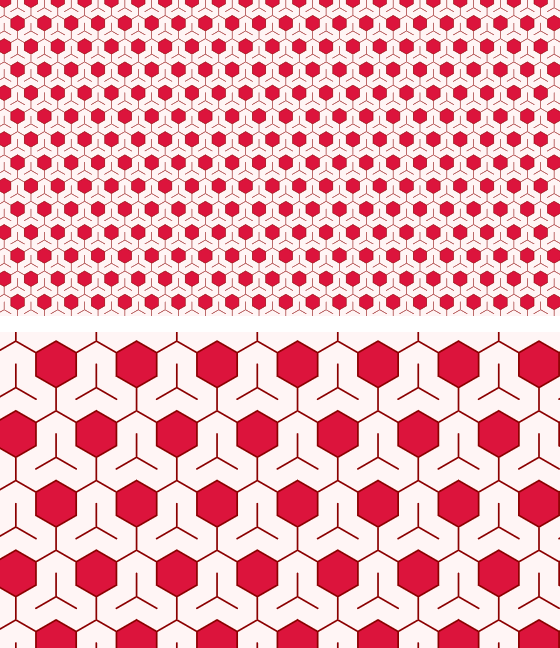
Top: the whole. Bottom: its middle third, enlarged.
Give the GLSL for this pattern, as a Shadertoy shader.

```glsl
// Crimson hexagons on a triangular lattice, joined by thin dark spokes, with loose three-armed stars between.

// Lengths in canvas heights
const float PITCH = 0.0849;                  // distance between neighbouring hexagons
const vec2  ORIGIN = vec2(0.0185, -0.0145);  // one hexagon centre, from canvas centre
const float LINE_WIDTH = 0.0018;

// Hexagon half width, in pitches
const float HEX_APOTHEM = 0.25;

const vec3 PAPER = vec3(1.0, 0.96, 0.96);
const vec3 CRIMSON = vec3(0.863, 0.078, 0.235);
const vec3 INK = vec3(0.545, 0.0, 0.0);

const float SQRT3 = 1.7320508;

// Offset from the nearest point of a triangular lattice with unit pitch
vec2 latticeCell(vec2 p) {
    vec2 period = vec2(1.0, SQRT3);
    vec2 a = mod(p + 0.5 * period, period) - 0.5 * period;
    vec2 b = mod(p, period) - 0.5 * period;
    return dot(a, a) < dot(b, b) ? a : b;
}

// Mirror p onto the negative side of a line through the centre
vec2 mirror(vec2 p, vec2 normal) {
    return p - 2.0 * max(dot(p, normal), 0.0) * normal;
}

// Threefold mirror symmetry: fold the cell to the sector from -90 to -30 degrees
vec2 foldSector(vec2 p) {
    p.x = abs(p.x);
    p = mirror(p, vec2(-0.5, 0.5 * SQRT3));
    return mirror(p, vec2(0.5, 0.5 * SQRT3));
}

float segmentDistance(vec2 p, vec2 a, vec2 b) {
    vec2 ab = b - a;
    float t = clamp(dot(p - a, ab) / dot(ab, ab), 0.0, 1.0);
    return length(p - a - ab * t);
}

// Box-filtered coverage of the region where d is negative
float fillCoverage(float d, float pixel) {
    return clamp(0.5 - d / pixel, 0.0, 1.0);
}

// Box-filtered coverage of a line, also right when thinner than a pixel
float lineCoverage(float d, float pixel) {
    float halfWidth = 0.5 * LINE_WIDTH;
    return fillCoverage(d - halfWidth, pixel) - fillCoverage(d + halfWidth, pixel);
}

void mainImage(out vec4 fragColor, in vec2 fragCoord) {
    float pixel = 1.0 / iResolution.y;
    vec2 p = (fragCoord - 0.5 * iResolution.xy) * pixel - ORIGIN;
    vec2 q = foldSector(latticeCell(p / PITCH));

    // Cell corners: spokes meet at one, a loose star is centred on the other
    vec2 spokeCorner = vec2(0.0, -1.0 / SQRT3);
    vec2 starCorner = vec2(0.5, -0.5 / SQRT3);

    float hexagon = dot(q, vec2(0.5, -0.5 * SQRT3)) - HEX_APOTHEM;
    float spoke = segmentDistance(q, spokeCorner, spokeCorner * 2.0 * HEX_APOTHEM);
    float star = segmentDistance(q, starCorner, 0.5 * (starCorner + spokeCorner));
    float strokes = min(abs(hexagon), min(spoke, star));

    // Fill first, then ink the outline, spokes and stars
    vec3 color = mix(PAPER, CRIMSON, fillCoverage(hexagon * PITCH, pixel));
    color = mix(color, INK, lineCoverage(strokes * PITCH, pixel));
    fragColor = vec4(color, 1.0);
}
```
